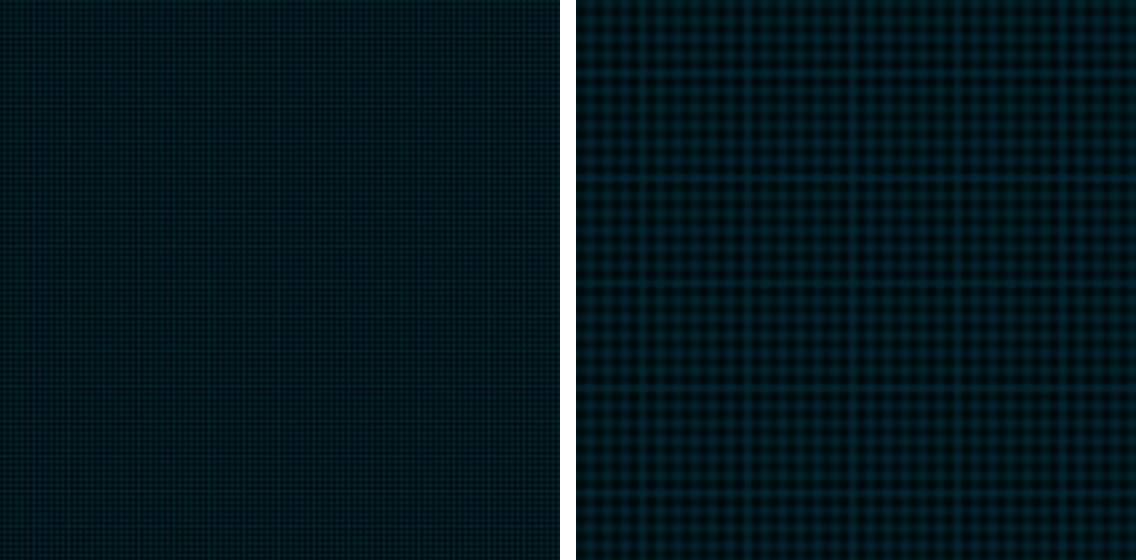
Left: the whole. Right: its middle third, enlarged.
A WebGL 2 fragment shader for this pattern:

```glsl
#version 300 es
precision highp float;

uniform vec2 u_resolution;
out vec4 fragColor;

const float REPEATS = 16.0;
const float THREADS = 6.0;          // fine threads per repeat
const float LINE_OFFSET = 0.03125;  // shift of the accent line, in repeats
const float TAU = 6.2831853;

const vec3 SHADOW = vec3(0.000, 0.030, 0.036);
const vec3 TEAL   = vec3(0.009, 0.138, 0.178);
const vec3 ACCENT = vec3(0.010, 0.155, 0.208);

float hash(vec2 p) {
    vec3 q = fract(vec3(p.xyx) * vec3(0.1031, 0.1030, 0.0973));
    q += dot(q, q.yzx + 33.33);
    return fract((q.x + q.y) * q.z);
}

// Signed distance along one axis to the nearest accent line, in repeats
float accentDistance(float p) {
    return fract(p + 0.5) - 0.5;
}

// Soft band of the given half width, with edges at least a pixel wide
float band(float d, float halfWidth, float pixel) {
    float soft = max(pixel, halfWidth * 0.7);
    return 1.0 - smoothstep(halfWidth - soft * 0.5, halfWidth + soft, abs(d));
}

// Brightness of the fine threads, darker beside each accent line
float threadLevel(float p, float seed, float trailingShade) {
    float wave = 0.5 + 0.5 * cos(TAU * THREADS * p);
    float index = floor(p * THREADS + 0.5);
    float variation = 0.10 * (hash(vec2(index, seed)) - 0.5);
    float d = accentDistance(p);
    float flank = 0.10 * band(abs(d) - 0.083, 0.035, 0.02);
    float trailing = trailingShade * band(d + 0.20, 0.09, 0.03);
    return wave * (1.0 + variation) + 0.03 - flank - trailing;
}

void main() {
    float side = min(u_resolution.x, u_resolution.y);
    vec2 p = gl_FragCoord.xy / side * REPEATS + LINE_OFFSET;
    float pixel = REPEATS / side;

    // Woven ground
    float warp = threadLevel(p.x, 3.0, 0.05);
    float weft = threadLevel(p.y, 17.0, 0.02);
    float level = clamp(0.5 * (warp + weft), 0.0, 1.0);
    vec3 color = mix(SHADOW, TEAL, level);

    // Accent lines with a slight change of strength between repeats
    vec2 lineIndex = floor(p + 0.5);
    float vertical = band(accentDistance(p.x), 0.026, pixel);
    float horizontal = band(accentDistance(p.y), 0.026, pixel);
    vertical *= 0.20 + 0.10 * hash(vec2(lineIndex.x, 41.0));
    horizontal *= 0.20 + 0.10 * hash(vec2(lineIndex.y, 67.0));
    color = mix(color, ACCENT, 1.0 - (1.0 - vertical) * (1.0 - horizontal));

    // Uneven dye from crossing to crossing
    float dye = hash(floor(p * THREADS + 0.5) + 101.0) - 0.5;
    color *= 1.0 + 0.03 * dye;

    fragColor = vec4(color, 1.0);
}
```
